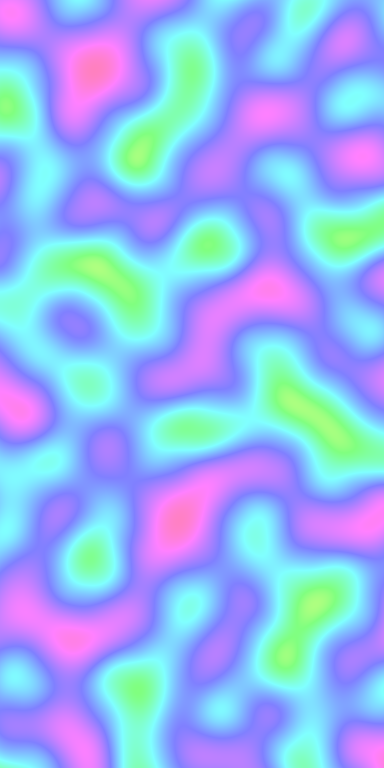
A WebGL 1 fragment shader for this texture:

```glsl
precision highp float;
// Soft pastel rainbow blobs: smooth gradient noise mapped to hue.

uniform vec2 u_resolution;

const float CELLS_ACROSS = 4.75;          // noise cells per canvas width
const float LATTICE_TURN = 0.6;           // radians, hides the grid axes
const vec2  NOISE_OFFSET = vec2(23.37, 41.71);
const float HUE_CENTER   = 219.0;         // degrees, where the noise is zero
const float HUE_SPREAD   = 210.0;         // degrees per unit of noise
const float HUE_SKEW     = 60.0;          // stretches the green side
const float PASTEL_FLOOR = 0.5;           // darkest channel value
const float TAU          = 6.2831853;

float hash(vec2 cell) {
  vec3 q = fract(vec3(cell.xyx) * vec3(0.1031, 0.1030, 0.0973));
  q += dot(q, q.yzx + 33.33);
  return fract((q.x + q.y) * q.z);
}

// Slope contribution of one lattice corner with a random unit gradient.
float cornerSlope(vec2 cell, vec2 local, vec2 corner) {
  float angle = TAU * hash(cell + corner);
  return dot(vec2(cos(angle), sin(angle)), local - corner);
}

float gradientNoise(vec2 p) {
  vec2 cell = floor(p);
  vec2 local = p - cell;
  vec2 blend = local * local * local * (local * (local * 6.0 - 15.0) + 10.0);
  float low = mix(cornerSlope(cell, local, vec2(0.0, 0.0)),
                  cornerSlope(cell, local, vec2(1.0, 0.0)), blend.x);
  float high = mix(cornerSlope(cell, local, vec2(0.0, 1.0)),
                   cornerSlope(cell, local, vec2(1.0, 1.0)), blend.x);
  return mix(low, high, blend.y);
}

vec2 rotate(vec2 p, float angle) {
  float c = cos(angle);
  float s = sin(angle);
  return vec2(c * p.x - s * p.y, s * p.x + c * p.y);
}

// Fully saturated hue lifted to a pastel.
vec3 pastelHue(float degrees) {
  vec3 phase = fract(degrees / 360.0 + vec3(0.0, 2.0, 1.0) / 3.0);
  vec3 pure = clamp(abs(phase * 6.0 - 3.0) - 1.0, 0.0, 1.0);
  return mix(vec3(PASTEL_FLOOR), vec3(1.0), pure);
}

void main() {
  vec2 p = gl_FragCoord.xy / u_resolution.x;
  float n = gradientNoise(rotate(p, LATTICE_TURN) * CELLS_ACROSS + NOISE_OFFSET);
  float hue = HUE_CENTER + HUE_SPREAD * n - HUE_SKEW * n * n;
  gl_FragColor = vec4(pastelHue(hue), 1.0);
}
```
